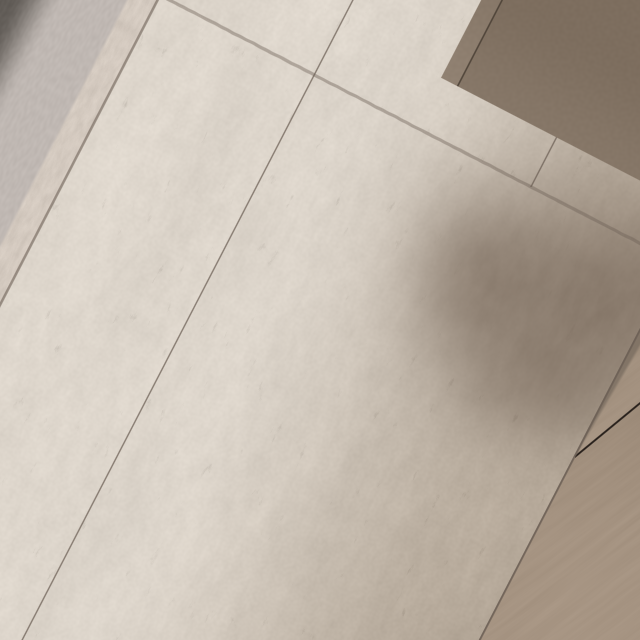
Give the GLSL for this texture, as a WebGL 2 fragment shader.

```glsl
#version 300 es
precision highp float;
// Large stone floor tiles on a diagonal, with skirting, a cabinet, a wood panel and a soft shadow.
uniform vec2 u_resolution;
out vec4 fragColor;

const vec3 STONE_LIGHT = vec3(0.87, 0.84, 0.80);
const vec3 STONE_DEEP = vec3(0.71, 0.66, 0.60);
const vec3 SHADOW = vec3(0.50, 0.44, 0.385);
const vec3 JOINT = vec3(0.42, 0.37, 0.33);
const vec3 CABINET = vec3(0.49, 0.43, 0.37);
const vec3 WOOD = vec3(0.65, 0.58, 0.51);
const vec3 FABRIC = vec3(0.75, 0.72, 0.70);
const vec3 FABRIC_DARK = vec3(0.38, 0.36, 0.34);

float hash(vec2 cell) {
  return fract(sin(dot(cell, vec2(127.1, 311.7))) * 43758.5);
}

vec2 gradient(vec2 cell) {
  float angle = 6.2832 * hash(cell);
  return vec2(cos(angle), sin(angle));
}

// Gradient noise, roughly -0.7 to 0.7
float noise(vec2 p) {
  vec2 i = floor(p), f = fract(p);
  vec2 w = f * f * f * (f * (f * 6.0 - 15.0) + 10.0);
  vec2 e = vec2(0.0, 1.0);
  float low = mix(dot(gradient(i), f), dot(gradient(i + e.yx), f - e.yx), w.x);
  float high = mix(dot(gradient(i + e), f - e), dot(gradient(i + e.yy), f - e.yy), w.x);
  return mix(low, high, w.y);
}

float fbm(vec2 p) {
  float sum = 0.0, amplitude = 0.5;
  for (int octave = 0; octave < 5; octave++) {
    sum += amplitude * noise(p);
    p = p * 2.03 + 17.3;
    amplitude *= 0.55;
  }
  return sum;
}

// Antialiased coverage of the side where d > 0
float side(float d, float aa) {
  return smoothstep(-aa, aa, d);
}

float stroke(float d, float width, float aa) {
  float halfWidth = 0.5 * width;
  return side(halfWidth - abs(d), aa) * min(1.0, width / aa);
}

// Signed distance to the line through a and b, positive on its left
float lineSide(vec2 p, vec2 a, vec2 b) {
  vec2 dir = normalize(b - a);
  return dot(p - a, vec2(-dir.y, dir.x));
}

float blob(vec2 p, vec2 center, vec2 radii) {
  vec2 q = (p - center) / radii;
  return exp(-dot(q, q));
}

// Mottled stone: q.x runs across the tile, q.y along its veins
vec3 stone(vec2 q, float tileId) {
  vec2 s = q + 7.0 * hash(vec2(tileId, 3.0));
  float clouds = fbm(s * vec2(9.0, 3.5));
  float mottle = fbm(s * vec2(48.0, 24.0));
  float grain = noise(s * 170.0);
  float flecks = smoothstep(0.24, 0.48, fbm(s * vec2(60.0, 20.0) + 31.0));
  vec3 color = mix(STONE_LIGHT, STONE_DEEP, smoothstep(0.06, 0.64, q.x));
  float tone = 0.05 * clouds + 0.04 * mottle + 0.016 * grain - 0.06 * flecks;
  return color + tone + 0.012 * (hash(vec2(tileId, 9.0)) - 0.5);
}

vec3 wood(vec2 p) {
  float across = lineSide(p, vec2(0.0), vec2(0.80, 0.60));
  float along = dot(p, vec2(0.80, 0.60));
  float grain = fbm(vec2(along * 5.0, across * 90.0));
  return WOOD + 0.04 * grain - 0.05 * smoothstep(0.1, 0.5, p.y);
}

void main() {
  vec2 p = gl_FragCoord.xy / u_resolution;
  float aa = 0.75 / min(u_resolution.x, u_resolution.y);

  // Floor frame: origin where the joints meet
  vec2 along = vec2(0.459, 0.888);
  vec2 rel = p - vec2(0.491, 0.883);
  vec2 q = vec2(dot(rel, vec2(along.y, -along.x)), dot(rel, along));

  // Tiles: the far row has a narrower pitch
  float row = step(0.0, q.y);
  float pitch = mix(0.635, 0.381, row);
  float column = floor(q.x / pitch);
  float jointDistance = (fract(q.x / pitch + 0.5) - 0.5) * pitch;
  vec3 color = stone(q, column + 5.0 * row);

  // Soft shadow and the shade beside the cabinet
  float shade = 1.0 - (1.0 - 0.80 * blob(p, vec2(0.95, 0.53), vec2(0.22, 0.17)))
    * (1.0 - 0.65 * blob(p, vec2(0.76, 0.56), vec2(0.11, 0.13)))
    * (1.0 - 0.50 * blob(p, vec2(0.85, 0.40), vec2(0.11, 0.08)));
  color = mix(color, SHADOW + 0.05 * fbm(q * vec2(40.0, 20.0)), shade);

  // Joints
  color = mix(color, JOINT, 0.75 * stroke(jointDistance, 0.0022, aa));
  color = mix(color, JOINT, 0.42 * stroke(q.y + 0.001 * noise(q * 60.0), 0.005, aa));

  // Skirting and fabric on the near wall
  vec3 skirting = vec3(0.83, 0.79, 0.75) + 0.08 * fbm(q * vec2(90.0, 35.0));
  color = mix(color, skirting, side(-0.271 - q.x, aa));
  color = mix(color, JOINT, 0.6 * stroke(q.x + 0.271, 0.004, aa));
  vec3 fabric = mix(FABRIC, FABRIC_DARK, smoothstep(-0.40, -0.475, q.x));
  fabric += 0.03 * noise(q * vec2(200.0, 80.0));
  color = mix(color, fabric, side(-0.313 - q.x, 0.002 + aa));

  // Wood panel with a shaded edge and a dark seam
  vec2 corner = vec2(0.898, 0.286);
  float seam = lineSide(p, corner, vec2(1.0, 0.370));
  float edge = lineSide(p, corner, vec2(1.0, 0.460));
  vec3 panel = wood(p) + 0.03 * side(seam, aa);
  panel = mix(panel, vec3(0.48, 0.43, 0.38), 0.8 * side(edge, 0.003) * side(seam, aa));
  panel = mix(panel, vec3(0.16, 0.13, 0.11), stroke(seam, 0.003, aa) * step(corner.x, p.x));
  color = mix(color, panel, side(q.x - 0.635, aa));
  color = mix(color, JOINT, 0.8 * stroke(q.x - 0.635, 0.003, aa));

  // Cabinet with a front strip
  vec3 cabinet = CABINET + 0.035 * smoothstep(0.25, 0.08, q.y) + 0.012 * noise(p * 150.0);
  cabinet += 0.04 * side(0.207 - q.x, aa);
  cabinet = mix(cabinet, vec3(0.27, 0.23, 0.19), 0.8 * stroke(q.x - 0.207, 0.0025, aa));
  color = mix(color, cabinet, side(min(q.x - 0.178, q.y - 0.087), aa));

  fragColor = vec4(clamp(color, 0.0, 1.0), 1.0);
}
```
